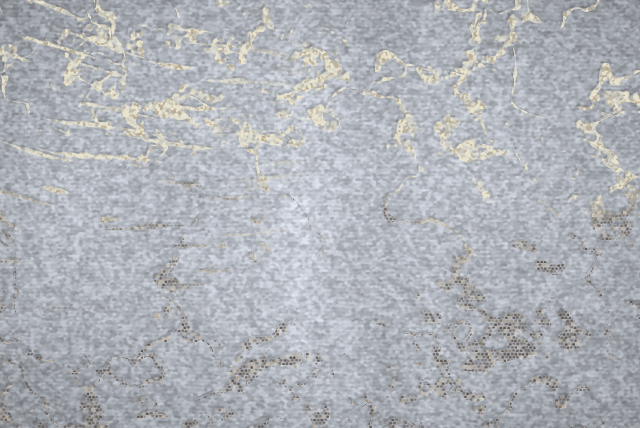
Give the GLSL for this texture, as a Shadertoy shader.

```glsl
// Blue-grey plush cloth with worn gold foil veins, brushed strokes and pitted patches.

vec2 hash2(vec2 c) {
    vec3 h = fract(c.xyx * vec3(0.1031, 0.1030, 0.0973));
    h += dot(h, h.yzx + 33.33);
    return fract((h.xx + h.yz) * h.zy);
}

// Soft cellular noise: random cell values blended by distance.
float blobs(vec2 p) {
    vec2 cell = floor(p);
    float sum = 0.0, total = 0.0;
    for (int j = -1; j <= 1; j++)
    for (int i = -1; i <= 1; i++) {
        vec2 c = cell + vec2(i, j);
        vec2 d = c + hash2(c) - p;
        float weight = exp(-4.0 * dot(d, d));
        sum += weight * hash2(c + 57.0).x;
        total += weight;
    }
    return sum / total;
}

float layered(vec2 p) {
    return 0.5 * blobs(p) + 0.3 * blobs(p * 2.1 + 7.0) + 0.2 * blobs(p * 4.7 + 3.0);
}

// Gap between the two nearest cell points: zero on cell borders.
float cellBorder(vec2 p) {
    vec2 cell = floor(p);
    float first = 9.0, second = 9.0;
    for (int j = -1; j <= 1; j++)
    for (int i = -1; i <= 1; i++) {
        vec2 c = cell + vec2(i, j);
        float d = length(c + hash2(c + 19.0) - p);
        second = min(second, max(first, d));
        first = min(first, d);
    }
    return second - first;
}

// Thin tapered strokes that sweep along a shallow bowl.
float strokes(vec2 p, float ragged) {
    vec2 size = vec2(5.5, 26.0);
    float bend = p.y + 0.6 * p.x * (p.y - 0.5) - 0.25 * pow(p.x - 0.4, 2.0);
    vec2 q = vec2(p.x, bend + 0.008 * sin(p.x * 17.0 + p.y * 9.0)) * size;
    float mask = 0.0;
    for (int j = -1; j <= 1; j++)
    for (int i = -1; i <= 1; i++) {
        vec2 c = floor(q) + vec2(i, j);
        vec2 rnd = hash2(c + 83.0);
        vec2 d = (q - c - hash2(c + 5.0)) / size;
        float along = abs(d.x) / (0.03 + 0.11 * rnd.y);
        float width = 0.0055 * (1.0 - along * along) + 0.014 * ragged;
        float present = step(rnd.x, 0.36);
        mask = max(mask, present * smoothstep(-0.003, 0.003, width - abs(d.y)));
    }
    return mask;
}

float foilMask(vec2 p) {
    vec2 warp = vec2(layered(p * 5.0), layered(p * 5.0 + 40.0)) - 0.5;
    float ragged = 0.5 * blobs(p * 38.0) + 0.5 * blobs(p * 95.0) - 0.5;
    float left = smoothstep(0.8, 0.45, p.x) * smoothstep(0.2, 0.4, p.y);

    // Cracked veins, broken where the width drops below zero
    float border = cellBorder(p * vec2(2.8, 3.3) + warp * 2.3 + 4.0);
    float gate = layered(p * 4.0 + 11.0) - 0.45 - 0.1 * left;
    float width = min(0.4 * gate, 0.045);
    float vein = smoothstep(-0.025, 0.025, width + 0.2 * ragged - border);

    // Worn patches, densest low in the middle
    vec2 r = (p - vec2(0.72, 0.18)) / vec2(0.42, 0.17);
    float wear = layered(p * vec2(6.0, 11.0) + warp * 2.5 + 23.0);
    wear += 0.14 * exp(-dot(r, r)) + 0.35 * ragged;
    float patches = smoothstep(0.69, 0.76, wear);

    return max(max(vein, patches), left * strokes(p, ragged));
}

void mainImage(out vec4 fragColor, in vec2 fragCoord) {
    vec2 p = fragCoord / iResolution.y;
    vec2 fromCenter = fragCoord / iResolution.xy - 0.5;
    float foil = foilMask(p);
    float relief = foilMask(p + vec2(0.004, -0.005)) - foil;

    // Plush pile: fine tufts, knit rows, soft folds and fading light
    float shade = 0.75 - 0.36 * dot(fromCenter, fromCenter);
    shade += 0.2 * (blobs(p * vec2(140.0, 175.0)) - 0.5) + 0.09 * (blobs(p * vec2(60.0, 80.0)) - 0.5);
    shade += 0.012 * sin(p.y * 690.0 + sin(p.x * 40.0)) + 0.06 * (blobs(p * 4.0) - 0.5);
    shade += 0.03 * exp(-pow((p.x - 0.7) / 0.05, 2.0));
    shade -= 0.03 * exp(-pow((p.x - 0.9) / 0.06, 2.0));
    shade -= 0.07 * relief;
    vec3 color = shade * vec3(0.98, 1.005, 1.05);

    // Irregular weave pits that show through the worn foil
    vec2 weave = p * vec2(115.0, 130.0);
    weave.x += 0.5 * mod(floor(weave.y), 2.0);
    vec2 rnd = hash2(floor(weave) + 31.0);
    float pit = smoothstep(0.6, 0.15, length(fract(weave) - 0.5 + 0.4 * (rnd - 0.5)));
    pit *= 0.45 + 0.55 * rnd.y;

    // Powdery cream foil above, dark brown pits below
    float worn = smoothstep(0.66, 0.36, p.y + 0.35 * (blobs(p * 6.0 + 9.0) - 0.5));
    float glint = blobs(p * 190.0 + 60.0);
    vec3 cream = mix(vec3(0.73, 0.68, 0.58), vec3(0.92, 0.90, 0.81), smoothstep(0.1, 0.6, glint));
    vec3 brown = mix(vec3(0.36, 0.32, 0.29), vec3(0.78, 0.71, 0.60), smoothstep(0.45, 0.95, rnd.x));
    float powder = 0.55 + 0.4 * smoothstep(0.25, 0.6, blobs(p * 120.0 + 17.0));
    float cover = foil * mix(powder, 0.15 + 0.85 * pit, worn);
    color = mix(color, mix(cream, brown, worn), cover);

    fragColor = vec4(clamp(color, 0.0, 1.0), 1.0);
}
```
